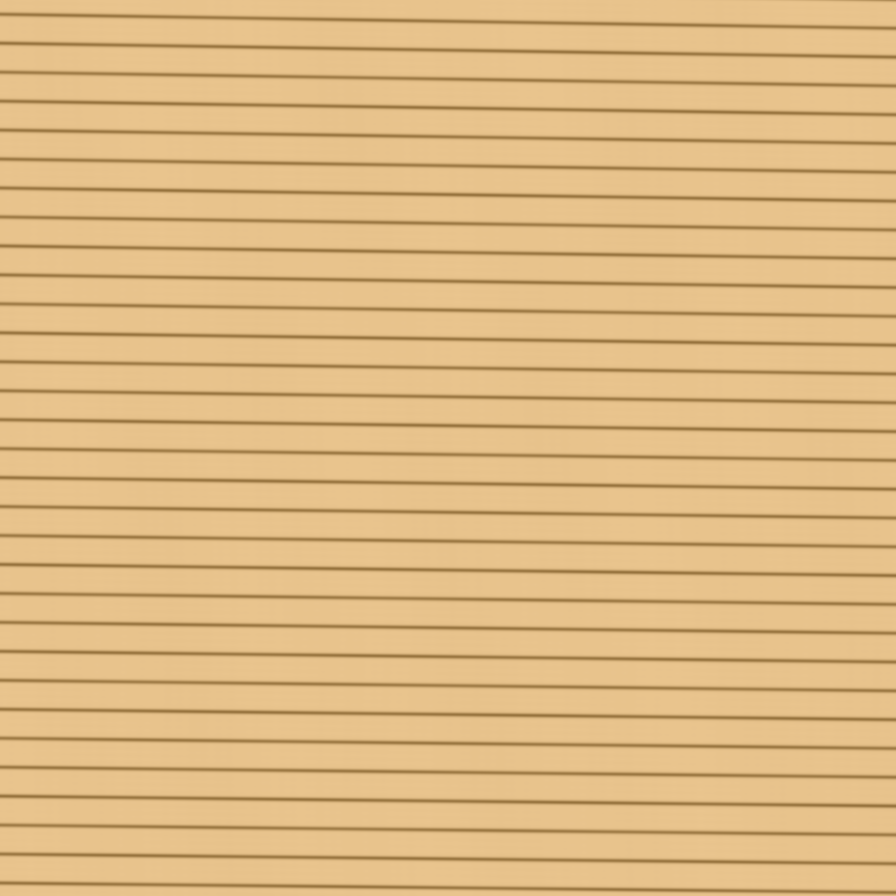
This texture is drawn by a WebGL 2 fragment shader. Its source:

```glsl
#version 300 es
precision highp float;

uniform vec2 u_resolution;
out vec4 outColor;

// Faint broad mottling and fine horizontal ribs from layered sines
float surfaceTone(vec2 p) {
    float broad = sin(p.x * 17.0 + 2.0 * sin(p.y * 5.0)) + sin(p.x * 41.0 + p.y * 9.0);
    float ribs = sin(p.y * 780.0 + p.x * 12.0) * (0.6 + 0.4 * sin(p.x * 23.0 + p.y * 31.0));
    float streaks = sin(p.x * 310.0 + sin(p.y * 14.0)) * sin(p.x * 127.0);
    return 0.0016 * broad + 0.0025 * ribs + 0.0015 * streaks;
}

void main() {
    vec2 p = gl_FragCoord.xy / u_resolution;
    float pixel = 1.0 / min(u_resolution.x, u_resolution.y);

    // Slightly tilted rows, counted downward, converging a little to the right
    float pitch = mix(0.03232, 0.03215, p.x);
    float row = (1.0 - p.y - mix(0.0159, 0.0316, p.x)) / pitch;
    float rowId = floor(row + 0.5);
    float offset = (row - rowId) * pitch;

    // Soft groove profile, never narrower than a pixel can show
    float width = max(0.0023, 0.8 * pixel);
    float groove = exp(-offset * offset / (width * width)) * 0.0023 / width;

    // Small changes of depth between rows and along each row
    groove *= 1.0 + 0.04 * sin(rowId * 2.4) + 0.03 * sin(p.x * 19.0 + rowId * 1.7);

    vec3 boardColor = vec3(0.91, 0.765, 0.55) + surfaceTone(p);
    vec3 grooveColor = vec3(0.61, 0.47, 0.26);
    outColor = vec4(mix(boardColor, grooveColor, groove), 1.0);
}
```
